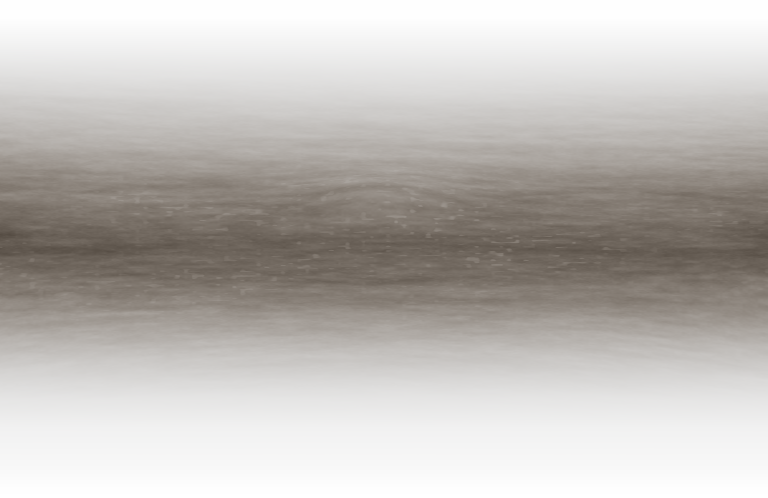
Give the GLSL for this texture, as a WebGL 2 fragment shader.

```glsl
#version 300 es
precision highp float;
// Brushed wood plank fading to white above and below a dark central band.
// A vertical tone profile is bent by slow waves, then overlaid with stretched
// value noise for grain, short pale flecks, a soft knot and curved veins.
uniform vec2 u_resolution;
out vec4 fragColor;

const int STOPS = 22;
// Height and tone of the vertical fade, from bottom to top.
const vec2 FADE[STOPS] = vec2[STOPS](
    vec2(0.00, 1.00), vec2(0.02, 0.995), vec2(0.06, 0.972), vec2(0.14, 0.945),
    vec2(0.20, 0.895), vec2(0.24, 0.84), vec2(0.28, 0.77), vec2(0.32, 0.69),
    vec2(0.36, 0.60), vec2(0.40, 0.51), vec2(0.44, 0.43), vec2(0.475, 0.385),
    vec2(0.51, 0.385), vec2(0.56, 0.455), vec2(0.60, 0.515), vec2(0.65, 0.595),
    vec2(0.70, 0.685), vec2(0.74, 0.745), vec2(0.80, 0.83), vec2(0.84, 0.88),
    vec2(0.90, 0.94), vec2(0.965, 0.997));

float hash(vec2 cell) {
    uvec2 q = uvec2(ivec2(cell)) * uvec2(1597u, 3812u);
    uint n = (q.x ^ (q.y + 7919u)) * 747796u + 28913u;
    n = (n ^ (n >> 15)) * 277803u;
    n = (n ^ (n >> 13)) * 668265u;
    return float((n ^ (n >> 16)) & 65535u) / 65535.0;
}

float noise(vec2 p) {
    vec2 i = floor(p);
    vec2 f = smoothstep(0.0, 1.0, p - i);
    float low = mix(hash(i), hash(i + vec2(1, 0)), f.x);
    float high = mix(hash(i + vec2(0, 1)), hash(i + vec2(1, 1)), f.x);
    return mix(low, high, f.y);
}

// Centred noise summed over octaves that grow finer along the plank.
float grain(vec2 p, vec2 scale) {
    float sum = 0.0;
    float weight = 0.5;
    for (int i = 0; i < 4; i++) {
        sum += weight * (noise(p * scale + float(i) * 37.0) - 0.5);
        scale *= vec2(2.4, 1.6);
        weight *= 0.72;
    }
    return sum;
}

float fade(float y) {
    float tone = FADE[0].y;
    for (int i = 1; i < STOPS; i++) {
        float t = clamp((y - FADE[i - 1].x) / (FADE[i].x - FADE[i - 1].x), 0.0, 1.0);
        tone += t * (FADE[i].y - FADE[i - 1].y);
    }
    return tone;
}

// Soft elliptical spot.
float spot(vec2 p, vec2 centre, vec2 radius) {
    vec2 d = (p - centre) / radius;
    return exp(-dot(d, d));
}

// Thin parabolic vein with its crest at the given point.
float vein(vec2 p, vec2 crest, float halfWidth, float rise, float thickness) {
    float t = (p.x - crest.x) / halfWidth;
    float d = (p.y - crest.y + rise * t * t) / thickness;
    return exp(-d * d) * (1.0 - smoothstep(0.5, 1.1, abs(t)));
}

vec3 woodColour(float tone) {
    float warmth = 0.035 * (1.0 - smoothstep(0.40, 0.98, tone));
    return vec3(tone + warmth, tone, tone - warmth);
}

void main() {
    vec2 uv = gl_FragCoord.xy / u_resolution;

    // Bent fibre coordinates: arched below, sloping above, swollen at the knot.
    float side = abs(uv.x - 0.5) * 2.0;
    float knot = spot(uv, vec2(0.50, 0.615), vec2(0.085, 0.045));
    float below = 1.0 - smoothstep(0.25, 0.50, uv.y);
    float above = smoothstep(0.50, 0.72, uv.y);
    float bend = below * 0.045 * (uv.x - 0.45) * (uv.x - 0.45) * 4.0
        + above * 0.035 * (uv.x - 0.5)
        + 0.010 * (noise(uv * vec2(4.0, 9.0)) - 0.5) - 0.022 * knot;
    vec2 fibre = vec2(uv.x, uv.y + bend);

    // Broad tone, darker toward both ends of the upper half.
    float lift = 0.022 * side * side * smoothstep(0.48, 0.60, uv.y)
        * (1.0 - smoothstep(0.75, 0.95, uv.y));
    float tone = fade(uv.y - lift);
    float depth = 1.0 - smoothstep(0.42, 0.98, tone);
    float ends = smoothstep(0.86, 1.0, side);
    tone -= 0.045 * ends * spot(uv, vec2(uv.x, 0.54), vec2(1.0, 0.05));

    // Knot, pale lenses and veins.
    tone += 0.050 * knot;
    tone += 0.025 * spot(uv, vec2(0.20, 0.575), vec2(0.16, 0.03));
    tone += 0.025 * spot(uv, vec2(0.78, 0.580), vec2(0.14, 0.03));
    tone -= 0.035 * vein(fibre, vec2(0.27, 0.622), 0.26, 0.035, 0.006);
    tone -= 0.035 * vein(fibre, vec2(0.80, 0.625), 0.20, 0.035, 0.006);
    tone -= 0.040 * vein(fibre, vec2(0.50, 0.606), 0.17, 0.045, 0.008);

    // Long streaks, fine pores and patchy pale flecks.
    tone += 0.085 * depth * grain(fibre, vec2(2.0, 55.0));
    tone += 0.100 * depth * grain(fibre + 3.0, vec2(22.0, 130.0));
    float patches = smoothstep(0.3, 0.75, noise(uv * vec2(7.0, 14.0) + 11.0));
    float fleck = smoothstep(0.70, 0.95, noise(fibre * vec2(95.0, 230.0) + 5.0));
    float core = spot(uv, vec2(0.48, 0.51), vec2(0.65, 0.12));
    tone += 0.10 * fleck * core * (0.3 + 0.7 * patches) - 0.008 * core;

    fragColor = vec4(clamp(woodColour(tone), 0.0, 1.0), 1.0);
}
```
